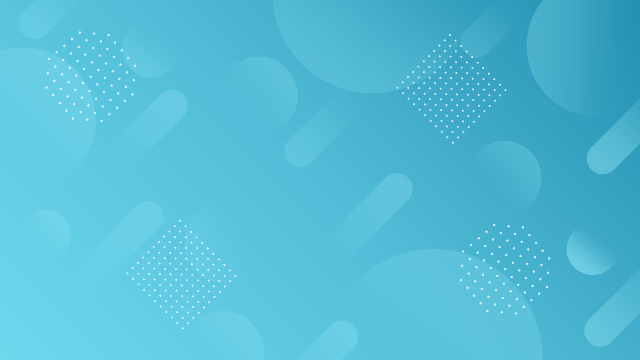
Write a Shadertoy shader that draws this background.

```glsl
// Cyan diagonal gradient with fading discs, slanted capsules and dot grids.

const vec3 GLOW = vec3(0.55, 0.89, 0.95);
const vec2 SLANT = vec2(0.7071);

// Coverage of a signed distance, one pixel soft (canvas height = 100 units).
float cover(float dist) {
    float pixel = 100.0 / iResolution.y;
    return 1.0 - smoothstep(-0.5 * pixel, 0.5 * pixel, dist);
}

// Disc that is brightest toward the given angle in degrees.
void disc(inout vec3 color, vec2 p, vec2 center, float radius, float angle, float strength) {
    vec2 q = (p - center) / radius;
    float a = radians(angle);
    float fade = smoothstep(-0.6, 1.0, dot(q, vec2(cos(a), sin(a))));
    color = mix(color, GLOW, strength * fade * cover((length(q) - 1.0) * radius));
}

// Capsule with one round cap; its tail fades along the slant (side = 1 up, -1 down).
void capsule(inout vec3 color, vec2 p, vec2 cap, float side, float len, float strength) {
    vec2 q = p - cap;
    float along = side * dot(q, SLANT);
    float across = dot(q, vec2(-SLANT.x, SLANT.y));
    float dist = length(vec2(min(along, 0.0), across)) - 4.4;
    float fade = 1.0 - smoothstep(-4.4, len, along);
    color = mix(color, GLOW, strength * fade * cover(dist));
}

// Lattice of dots, clipped to a disc or to eleven dots per side.
void dots(inout vec3 color, vec2 p, vec2 center, mat2 basis, bool isRound) {
    vec2 q = p - center;
    vec2 cell = round(inverse(basis) * q);
    vec2 spot = basis * cell;
    bool inside = isRound ? length(spot) < 12.7 : max(abs(cell.x), abs(cell.y)) < 5.5;
    float radius = isRound ? 0.32 : 0.27;
    if (inside) color = mix(color, vec3(0.93, 0.98, 1.0), 0.85 * cover(length(q - spot) - radius));
}

void mainImage(out vec4 fragColor, in vec2 fragCoord) {
    vec2 p = 100.0 * fragCoord / iResolution.y;
    float width = 100.0 * iResolution.x / iResolution.y;

    // Background from bright lower left to deep upper right
    float t = (p.x + p.y) / (width + 100.0);
    vec3 color = mix(vec3(0.43, 0.85, 0.93), vec3(0.32, 0.74, 0.845), min(2.0 * t, 1.0));
    color = mix(color, vec3(0.13, 0.56, 0.69), max(2.0 * t - 1.0, 0.0));

    // Large discs
    disc(color, p, vec2(6.5, 66.7), 20.1, 45.0, 0.32);
    disc(color, p, vec2(103.5, 101.9), 27.8, 235.0, 0.24);
    disc(color, p, vec2(166.2, 87.3), 19.9, 165.0, 0.30);
    disc(color, p, vec2(120.4, 0.5), 30.3, 50.0, 0.27);

    // Small discs
    disc(color, p, vec2(41.9, 86.3), 7.8, 230.0, 0.28);
    disc(color, p, vec2(71.8, 73.4), 10.9, 40.0, 0.26);
    disc(color, p, vec2(140.0, 50.5), 10.4, 40.0, 0.27);
    disc(color, p, vec2(12.5, 34.7), 7.2, 40.0, 0.36);
    disc(color, p, vec2(62.3, 32.4), 11.1, 200.0, 0.16);
    disc(color, p, vec2(62.0, 2.3), 11.3, 45.0, 0.28);
    disc(color, p, vec2(164.6, 30.8), 7.2, 230.0, 0.62);

    // Capsules rising to the upper right
    capsule(color, p, vec2(9.7, 93.5), 1.0, 20.0, 0.25);
    capsule(color, p, vec2(83.3, 57.9), 1.0, 25.0, 0.24);
    capsule(color, p, vec2(132.4, 88.4), 1.0, 16.0, 0.20);
    capsule(color, p, vec2(167.4, 56.0), 1.0, 32.0, 0.48);
    capsule(color, p, vec2(166.7, 8.1), 1.0, 32.0, 0.42);

    // Capsules falling to the lower left
    capsule(color, p, vec2(47.7, 70.6), -1.0, 26.0, 0.32);
    capsule(color, p, vec2(110.2, 47.5), -1.0, 32.0, 0.32);
    capsule(color, p, vec2(41.2, 39.8), -1.0, 34.0, 0.28);
    capsule(color, p, vec2(95.1, 6.5), -1.0, 24.0, 0.34);

    // Dot grids: two dense diamonds and two loose rounds
    mat2 dense = mat2(1.54, -1.53, -1.46, -1.46);
    mat2 loose = mat2(2.15, 1.83, 1.83, -2.15);
    dots(color, p, vec2(125.4, 75.3), dense, false);
    dots(color, p, vec2(50.4, 23.7), dense, false);
    dots(color, p, vec2(25.2, 78.7), loose, true);
    dots(color, p, vec2(140.3, 25.2), loose, true);

    fragColor = vec4(color, 1.0);
}
```
